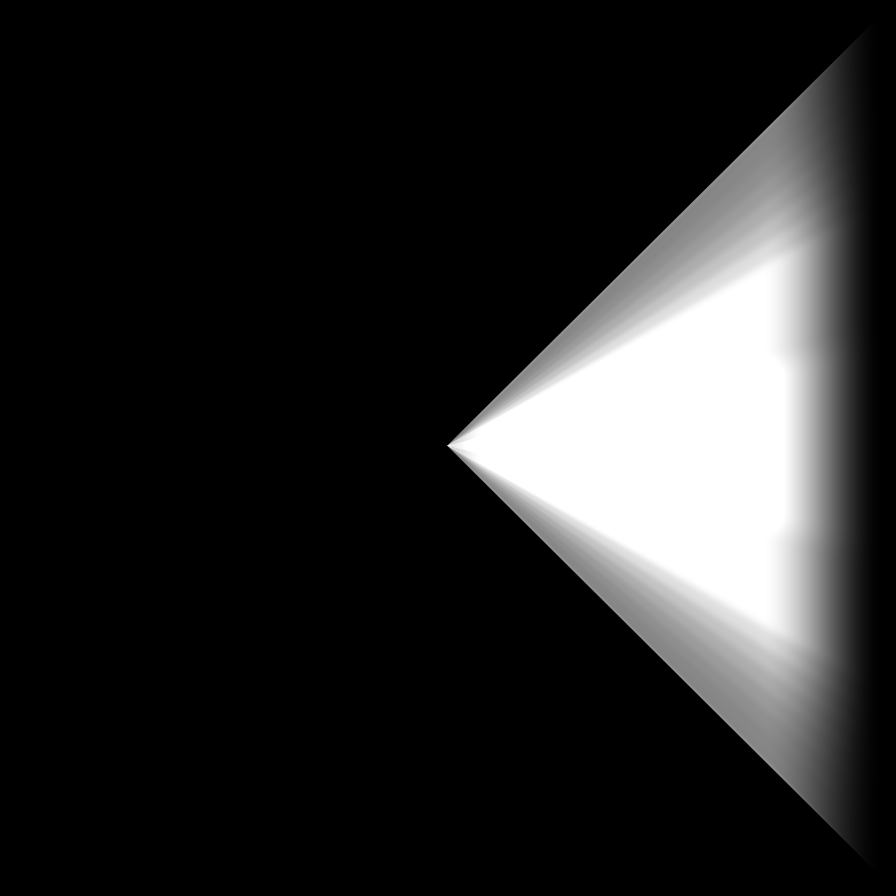
A WebGL 2 fragment shader for this background:

```glsl
#version 300 es
precision highp float;
// A white light cone opening to the right from the centre of a black field.
// Brightness depends on the ray slope (white core, banded grey penumbra)
// and on a horizontal falloff that dims the beam toward the right side.

#define APEX vec2(0.499, 0.5026)
#define CONE_SLOPE 0.993
#define CORE_SLOPE 0.54
#define EDGE_GREY 0.52
#define BAND_COUNT 7.0
#define FADE_START 0.85
#define FADE_END 0.985
#define RIM_GAIN 0.07
#define CENTRE_GAIN 0.1

uniform vec2 u_resolution;
out vec4 fragColor;

// Staircase with softened risers; whole numbers stay in place.
float softSteps(float value, float count) {
    float scaled = value * count;
    return (floor(scaled) + smoothstep(0.15, 0.85, fract(scaled))) / count;
}

// Brightness across the cone, from its axis out to its sides.
float beamProfile(float slope) {
    float t = clamp((slope - CORE_SLOPE) / (CONE_SLOPE - CORE_SLOPE), 0.0, 1.0);
    float inner = 1.0 - mix(t, softSteps(t, BAND_COUNT), 0.6);
    float penumbra = EDGE_GREY + (1.0 - EDGE_GREY) * inner * inner;
    float centre = 1.0 - smoothstep(0.2, 0.3, slope);
    return penumbra + CENTRE_GAIN * centre;
}

void main() {
    vec2 uv = gl_FragCoord.xy / u_resolution;
    float pixel = 1.0 / min(u_resolution.x, u_resolution.y);
    vec2 ray = uv - APEX;
    float slope = abs(ray.y) / max(ray.x, 0.0001);

    // Signed distance inward from the nearest cone side
    float depth = (ray.x * CONE_SLOPE - abs(ray.y))
                / length(vec2(CONE_SLOPE, 1.0));
    float cone = smoothstep(-0.7 * pixel, 0.7 * pixel, depth);

    // Thin bright rim, soft tip and horizontal falloff
    float rim = RIM_GAIN * (1.0 - smoothstep(0.0, 0.004, depth));
    float tip = mix(0.82, 1.0, smoothstep(0.0, 0.04, ray.x));
    float fade = 1.0 - smoothstep(FADE_START, FADE_END, uv.x);

    float light = cone * tip * fade * (beamProfile(slope) + rim);
    fragColor = vec4(vec3(min(light, 1.0)), 1.0);
}
```
